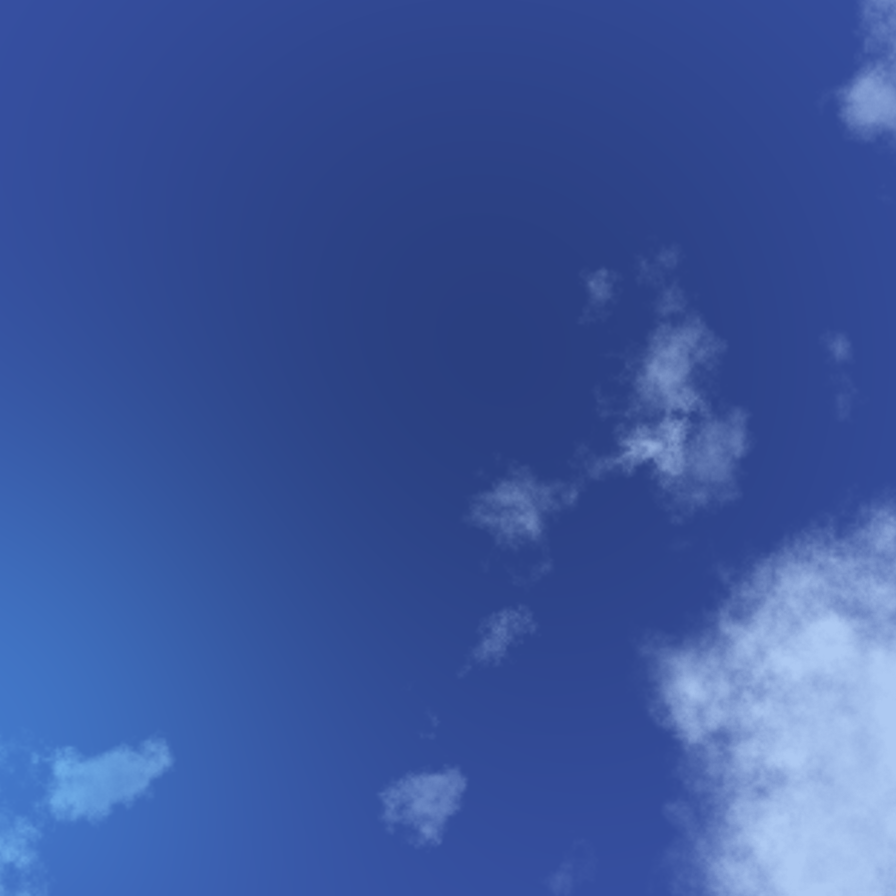
A Shadertoy shader for this texture:

```glsl
// Deep blue sky, darkest near the middle, with a cyan glow at the lower left.
// Soft clouds are capsule distance fields whose edges are frayed by fractal
// value noise, then blended over the sky gradient.

float hash(vec2 cell) {
    vec3 q = fract(cell.xyx * 0.1031);
    q += dot(q, q.yzx + 33.33);
    return fract((q.x + q.y) * q.z);
}

float valueNoise(vec2 p) {
    vec2 i = floor(p), f = fract(p);
    f = f * f * (3.0 - 2.0 * f);
    return mix(mix(hash(i), hash(i + vec2(1, 0)), f.x),
               mix(hash(i + vec2(0, 1)), hash(i + vec2(1, 1)), f.x), f.y);
}

// Fractal noise centred on zero
float fbm(vec2 p) {
    float sum = 0.0, gain = 0.5;
    for (int octave = 0; octave < 6; octave++) {
        sum += gain * (valueNoise(p) - 0.5);
        p = p * 2.03 + vec2(17.3, 9.1);
        gain *= 0.62;
    }
    return sum;
}

// Capsule from a to b; fray pushes the soft border in and out
float puff(vec2 p, vec2 a, vec2 b, float radius, float softness, float fray) {
    vec2 axis = b - a;
    float along = clamp(dot(p - a, axis) / dot(axis, axis), 0.0, 1.0);
    float inside = radius - length(p - a - axis * along);
    return smoothstep(0.0, softness, inside + fray);
}

float layer(float under, float over) {
    return 1.0 - (1.0 - under) * (1.0 - over);
}

void mainImage(out vec4 fragColor, in vec2 fragCoord) {
    vec2 uv = fragCoord / iResolution.xy;

    // Sky gradient and glow
    float glow = exp(-8.0 * dot(uv - vec2(-0.05, 0.18), uv - vec2(-0.05, 0.18)));
    vec3 sky = mix(vec3(0.165, 0.245, 0.50), vec3(0.215, 0.315, 0.64),
                   smoothstep(0.0, 0.8, length(uv - vec2(0.53, 0.60))));
    sky += vec3(0.05, 0.16, 0.16) * glow;

    // Noise: broad warp, frayed border, fine grain
    vec2 warp = vec2(fbm(uv * 5.0 + 3.7), fbm(uv * 5.0 + 41.2));
    vec2 p = uv + 0.06 * warp;
    float fray = 0.2 * fbm(uv * 9.0 + 23.0);
    float grain = fbm(uv * 26.0 + 61.0);

    // Large bank at the lower right with its thin upper fringe
    float cloud = 0.97 * puff(p, vec2(0.93, 0.02), vec2(1.02, 0.24), 0.24, 0.20, fray);
    cloud = layer(cloud, 0.55 * puff(p, vec2(0.77, 0.26), vec2(1.0, 0.38), 0.09, 0.14, fray));

    // Slanted wisp with a side branch
    float wisp = 0.60 * puff(p, vec2(0.60, 0.41), vec2(0.71, 0.50), 0.055, 0.10, fray);
    wisp = layer(wisp, 0.50 * puff(p, vec2(0.71, 0.50), vec2(0.755, 0.69), 0.045, 0.09, fray));
    wisp = layer(wisp, 0.35 * puff(p, vec2(0.72, 0.47), vec2(0.81, 0.48), 0.04, 0.08, fray));

    // Small scraps and the corner clouds
    wisp = layer(wisp, 0.45 * puff(p, vec2(0.47, 0.22), vec2(0.55, 0.28), 0.02, 0.06, fray));
    wisp = layer(wisp, 0.40 * puff(p, vec2(0.49, 0.10), vec2(0.51, 0.12), 0.025, 0.06, fray));
    wisp = layer(wisp, 0.30 * puff(p, vec2(0.62, 0.03), vec2(0.64, 0.13), 0.03, 0.08, fray));
    wisp = layer(wisp, 0.30 * puff(p, vec2(0.93, 0.51), vec2(0.95, 0.57), 0.03, 0.08, fray));
    wisp = layer(wisp, 0.55 * puff(p, vec2(1.0, 0.87), vec2(1.02, 1.02), 0.06, 0.10, fray));
    wisp = layer(wisp, 0.85 * puff(p, vec2(-0.02, 0.0), vec2(0.0, 0.13), 0.065, 0.09, fray));
    wisp = layer(wisp, 0.45 * puff(p, vec2(0.03, 0.12), vec2(0.17, 0.16), 0.035, 0.06, fray));
    cloud = layer(cloud, wisp);

    // Grain shows most where the cloud is thin
    cloud = clamp(cloud * (1.0 + grain * mix(1.3, 0.25, cloud)), 0.0, 1.0);
    vec3 cloudColor = mix(vec3(0.68, 0.79, 0.95), vec3(0.52, 0.82, 1.0), glow);
    fragColor = vec4(mix(sky, cloudColor, cloud), 1.0);
}
```
